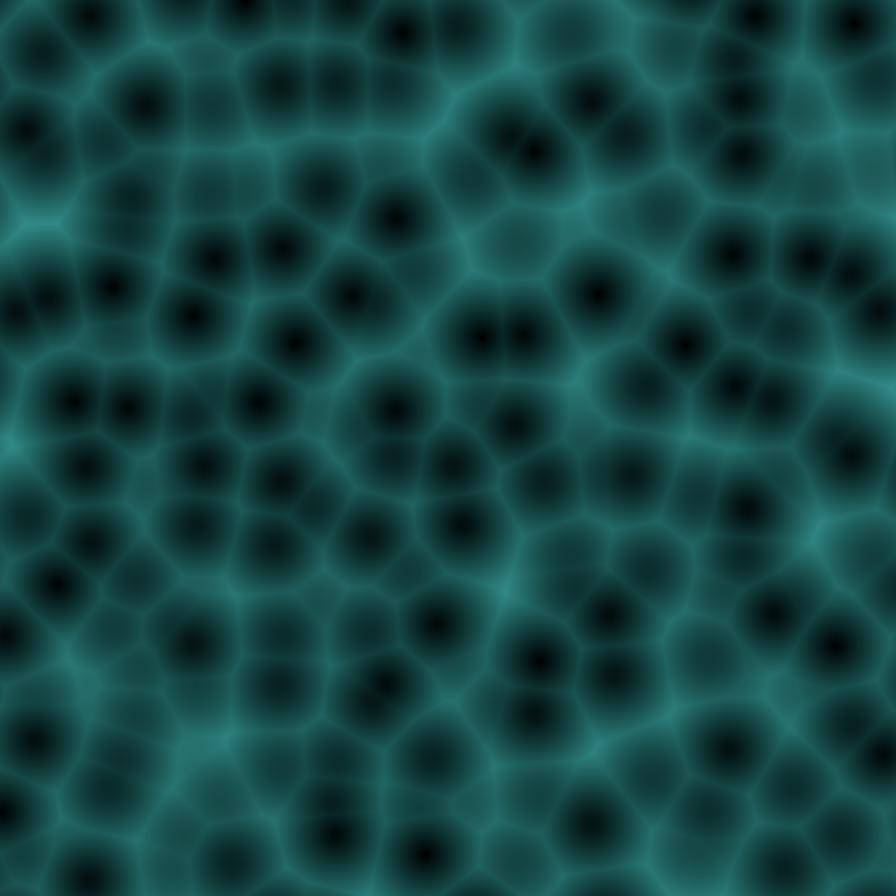
This texture is drawn by a Shadertoy shader. Its source:

```glsl
#define CELLS 12.0                      // cells along the canvas height
#define SLICE 7.3                       // depth at which the volume is cut
#define REACH 2                         // neighbour cells searched each way
#define TEAL vec3(0.188, 0.53, 0.52)    // colour at a distance of one cell
#define FALLOFF vec3(1.3, 1.0, 1.0)     // red fades faster into the dark

// Random point inside a unit cell
vec3 hash3(vec3 cell) {
    vec3 k = vec3(dot(cell, vec3(127.1, 311.7, 74.7)),
                  dot(cell, vec3(269.5, 183.3, 246.1)),
                  dot(cell, vec3(113.5, 271.9, 124.6)));
    return fract(sin(k) * 43758.5453);
}

// Distance to the nearest scattered point in the volume
float worley(vec3 p) {
    vec3 cell = floor(p);
    vec3 local = fract(p);
    float nearestSq = 16.0;
    for (int z = -REACH; z <= REACH; z++)
    for (int y = -REACH; y <= REACH; y++)
    for (int x = -REACH; x <= REACH; x++) {
        vec3 offset = vec3(x, y, z);
        vec3 toPoint = offset + hash3(cell + offset) - local;
        nearestSq = min(nearestSq, dot(toPoint, toPoint));
    }
    return sqrt(nearestSq);
}

void mainImage(out vec4 fragColor, in vec2 fragCoord) {
    vec2 uv = fragCoord / iResolution.y;

    // Flat cut through the volume: off-plane points give softer, paler cells
    float dist = worley(vec3(uv * CELLS, SLICE));

    fragColor = vec4(TEAL * pow(vec3(dist), FALLOFF), 1.0);
}
```
